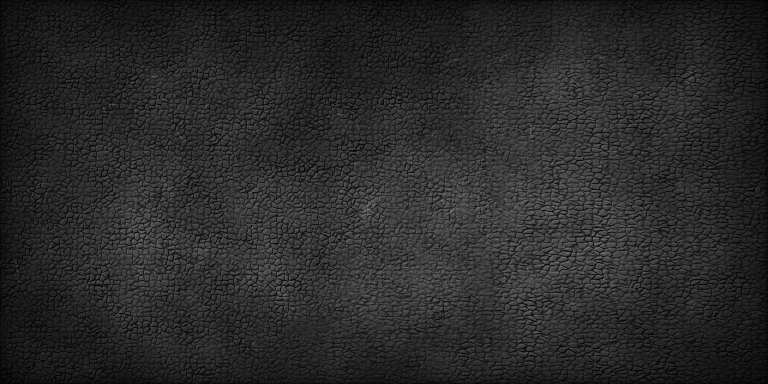
A Shadertoy shader for this texture:

```glsl
vec2 hash2(vec2 p) {
    vec3 q = fract(p.xyx * vec3(0.1031, 0.1030, 0.0973));
    q += dot(q, q.yzx + 33.33);
    return fract((q.xx + q.yz) * q.zy);
}

float gradientDot(vec2 cell, vec2 offset) {
    float angle = 6.2832 * hash2(cell).x;
    return dot(vec2(cos(angle), sin(angle)), offset);
}

float gradientNoise(vec2 p) {
    vec2 i = floor(p), f = fract(p);
    vec2 u = f * f * f * (f * (f * 6.0 - 15.0) + 10.0);
    vec2 e = vec2(1, 0);
    return 1.4 * mix(
        mix(gradientDot(i, f), gradientDot(i + e, f - e), u.x),
        mix(gradientDot(i + e.yx, f - e.yx), gradientDot(i + 1.0, f - 1.0), u.x), u.y);
}

float fbm(vec2 p) {
    float sum = 0.0, amplitude = 0.6;
    for (int i = 0; i < 5; i++) {
        sum += amplitude * gradientNoise(p);
        p = mat2(1.6, 1.2, -1.2, 1.6) * p + 7.3;
        amplitude *= 0.55;
    }
    return sum;
}

// Rounded pebbles parted by creases
float pebbles(vec2 p) {
    p += 0.4 * vec2(gradientNoise(p * 0.9), gradientNoise(p * 0.9 + 41.0));
    vec2 cell = floor(p), nearest = vec2(8.0);
    for (int y = -1; y <= 1; y++)
    for (int x = -1; x <= 1; x++) {
        vec2 c = cell + vec2(x, y);
        float d = length(c + 0.1 + 0.8 * hash2(c) - p);
        nearest = d < nearest.x ? vec2(d, nearest.x) : vec2(nearest.x, min(nearest.y, d));
    }
    return smoothstep(-0.03, 0.38, nearest.y - nearest.x);
}

// Round grain at the left turns into flat, sideways folds at the lower right
float leatherHeight(vec2 p) {
    float folded = smoothstep(0.5, 1.3, p.x - 0.6 * p.y + 0.3 * gradientNoise(p * 3.0));
    float grain = mix(pebbles(p * vec2(64, 74)), pebbles(p * vec2(46, 84) + 19.0), folded);
    float depth = 0.8 + 0.45 * gradientNoise(p * 17.0);
    return 1.0 - depth * (1.0 - grain) + 0.16 * gradientNoise(p * 120.0);
}

float glow(vec2 p, vec2 center, vec2 size) {
    vec2 d = (p - center) / size;
    return exp(-dot(d, d));
}

// Short, slightly bent pale scratches
float scratches(vec2 p) {
    float sum = 0.0;
    for (int i = 0; i < 30; i++) {
        vec2 seed = hash2(vec2(i, 5.7)), shape = hash2(vec2(i, 23.1));
        vec2 d = p - seed * vec2(2, 1);
        float angle = 3.1416 * shape.x, reach = 0.008 + 0.022 * shape.y * shape.y;
        d = mat2(cos(angle), -sin(angle), sin(angle), cos(angle)) * d;
        d.y += 9.0 * d.x * d.x + 0.002 * gradientNoise(p * 70.0);
        float line = 1.0 - smoothstep(0.0006, 0.0032, abs(d.y));
        sum += line * (1.0 - smoothstep(0.4 * reach, reach, abs(d.x))) * (0.3 + 0.7 * seed.y);
    }
    return min(sum, 1.0);
}

void mainImage(out vec4 fragColor, in vec2 fragCoord) {
    vec2 uv = fragCoord / iResolution.xy;
    vec2 p = fragCoord / iResolution.y;

    // Broad light, worn clouds and darkened borders
    float tone = 0.185;
    tone += 0.07 * glow(p, vec2(0.45, 0.42), vec2(0.30, 0.30));
    tone += 0.09 * glow(p, vec2(1.48, 0.56), vec2(0.42, 0.45));
    tone += 0.07 * glow(p, vec2(1.05, 0.30), vec2(0.45, 0.25));
    tone -= 0.06 * glow(p, vec2(1.02, 0.92), vec2(0.36, 0.30));
    tone *= 1.0 + 0.38 * fbm(p * 4.5 + 3.0);
    vec2 border = uv * (1.0 - uv);
    tone *= pow(16.0 * border.x * border.y, 0.2);

    // Relief lit from the upper left
    float height = leatherHeight(p);
    float slope = height - leatherHeight(p + vec2(-0.0022, 0.0038));
    float shade = 0.56 + 0.48 * height + 0.42 * slope;
    shade += 0.16 * gradientNoise(p * 95.0 + 11.0);

    // Scuffed patches and scratches
    float scuff = smoothstep(0.35, 0.75, fbm(p * 13.0 + 31.0));
    float value = tone * max(shade, 0.2) * (1.0 + 0.3 * scuff);
    value += 0.16 * scratches(p) * (0.4 + 0.6 * height);

    fragColor = vec4(vec3(clamp(value, 0.0, 1.0)), 1.0);
}
```
